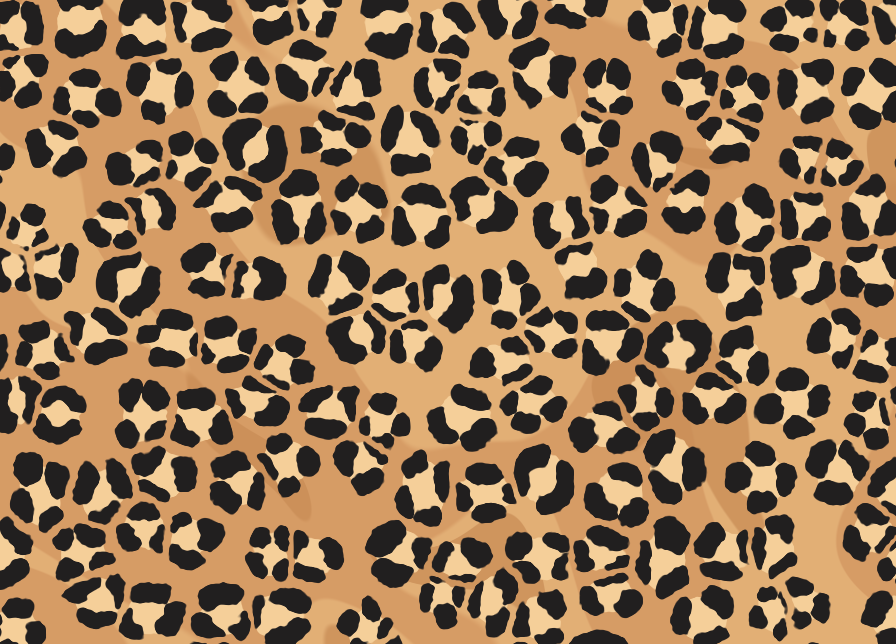
Reproduce this pattern procedurally as a WebGL 1 fragment shader.

```glsl
precision highp float;

uniform vec2 u_resolution;

const float PI = 3.14159265;
const float ROWS = 9.8;
const float GAP = 0.045;

const vec3 INK = vec3(0.13, 0.12, 0.12);
const vec3 CREAM = vec3(0.96, 0.81, 0.60);
const vec3 TAN_LIGHT = vec3(0.885, 0.685, 0.46);
const vec3 TAN_MID = vec3(0.84, 0.61, 0.395);
const vec3 TAN_DARK = vec3(0.785, 0.55, 0.335);

vec2 hash2(vec2 p) {
  vec3 q = fract(p.xyx * vec3(0.1031, 0.1030, 0.0973));
  q += dot(q, q.yzx + 33.33);
  return fract((q.xx + q.yz) * q.zy);
}

float noise(vec2 p) {
  vec2 i = floor(p);
  vec2 f = fract(p);
  f = f * f * (3.0 - 2.0 * f);
  float low = mix(hash2(i).x, hash2(i + vec2(1.0, 0.0)).x, f.x);
  float high = mix(hash2(i + vec2(0.0, 1.0)).x, hash2(i + 1.0).x, f.x);
  return mix(low, high, f.y);
}

float smoothMin(float a, float b, float k) {
  float h = max(k - abs(a - b), 0.0) / k;
  return min(a, b) - 0.25 * h * h * k;
}

float smoothMax(float a, float b, float k) {
  return -smoothMin(-a, -b, k);
}

float coverage(float dist, float pixel) {
  return 1.0 - smoothstep(-0.7 * pixel, 0.7 * pixel, dist);
}

// Jittered centres on a brick-like lattice
vec2 cellCentre(vec2 cell) {
  vec2 stagger = vec2(0.5 * mod(cell.y, 2.0), 0.0);
  return cell + stagger + 0.5 + 0.56 * (hash2(cell) - 0.5);
}

vec2 nearestCell(vec2 p) {
  vec2 best = floor(p);
  float bestDist = 100.0;
  for (int y = -2; y <= 2; y++) {
    for (int x = -2; x <= 2; x++) {
      vec2 cell = floor(p) + vec2(float(x), float(y));
      float d = distance(p, cellCentre(cell));
      if (d < bestDist) {
        bestDist = d;
        best = cell;
      }
    }
  }
  return best;
}

// x: rounded distance to the cell border, y: distance to the closest centre
vec2 cellExtent(vec2 p, vec2 cell) {
  vec2 centre = cellCentre(cell);
  vec2 extent = vec2(1.0);
  for (int y = -2; y <= 2; y++) {
    for (int x = -2; x <= 2; x++) {
      if (x == 0 && y == 0) continue;
      vec2 other = cellCentre(cell + vec2(float(x), float(y)));
      vec2 axis = other - centre;
      float border = dot(0.5 * (centre + other) - p, normalize(axis));
      extent.x = smoothMin(extent.x, border, 0.1);
      extent.y = min(extent.y, length(axis));
    }
  }
  return extent;
}

float arcDistance(vec2 p, float direction, float halfAngle, float radius) {
  float c = cos(direction);
  float s = sin(direction);
  p = vec2(c * p.x + s * p.y, abs(c * p.y - s * p.x));
  vec2 tip = radius * vec2(cos(halfAngle), sin(halfAngle));
  return atan(p.y, p.x) < halfAngle ? abs(length(p) - radius) : distance(p, tip);
}

// Ring of two to four bean-shaped spots
float spotRing(vec2 p, vec2 cell, float radius, float size) {
  vec2 traits = hash2(cell + 17.0);
  float count = traits.x < 0.14 ? 2.0 : (traits.x < 0.6 ? 3.0 : 4.0);
  float dist = 1.0;
  for (int i = 0; i < 4; i++) {
    float index = float(i);
    if (index >= count) break;
    vec2 vary = hash2(cell * 3.0 + 41.0 + 7.0 * index);
    float thickness = size * mix(0.155, 0.205, vary.x);
    float room = max(PI / count - 0.11 - thickness / radius, 0.03);
    float direction = 2.0 * PI * (traits.y + index / count) + 0.3 * (vary.y - 0.5);
    float bean = arcDistance(p, direction, room * mix(0.7, 1.0, vary.y), radius);
    dist = min(dist, bean - thickness);
  }
  return dist;
}

// Layered wavy bands of tan
vec3 furGround(vec2 p, float pixel) {
  vec2 bend = vec2(noise(p * 0.5), noise(p * 0.5 + 31.0)) - 0.5;
  vec2 q = p + 2.0 * bend;
  vec2 streak = vec2(0.8 * q.x + 0.6 * q.y, 0.8 * q.y - 0.6 * q.x) * vec2(0.65, 0.25);
  float soft = 0.7 * pixel;
  vec3 colour = mix(TAN_MID, TAN_LIGHT, smoothstep(-soft, soft, noise(streak) - 0.47));
  float shade = noise(streak * 1.3 + 53.0) - 0.79;
  return mix(colour, TAN_DARK, 0.75 * smoothstep(-soft, soft, shade));
}

void main() {
  vec2 p = gl_FragCoord.xy / u_resolution.y * ROWS;
  float pixel = ROWS / u_resolution.y;

  // Local frame of the rosette, gently bent and squashed
  vec2 wobble = vec2(noise(p * 3.5), noise(p * 3.5 + 71.0)) - 0.5;
  vec2 q = p + 0.11 * wobble;
  vec2 cell = nearestCell(q);
  vec2 extent = cellExtent(q, cell);
  float size = mix(1.0, extent.y, 0.5);
  float radius = 0.385 * size;
  float squash = 0.3 * (hash2(cell + 5.0).x - 0.5);
  vec2 local = (q - cellCentre(cell)) * vec2(1.0 + squash, 1.0 - squash);

  // Ragged outlines for spots and centres
  float ragged = 0.035 * (noise(p * 15.0) - 0.5);
  float clip = GAP - extent.x;
  float spots = smoothMax(spotRing(local, cell, radius, size), clip, 0.08) + ragged;
  float heart = smoothMax(length(local) - radius, clip + 0.03, 0.06) + ragged;

  vec3 colour = furGround(p, pixel);
  colour = mix(colour, CREAM, coverage(heart, pixel));
  colour = mix(colour, INK, coverage(spots, pixel));
  gl_FragColor = vec4(colour, 1.0);
}
```
